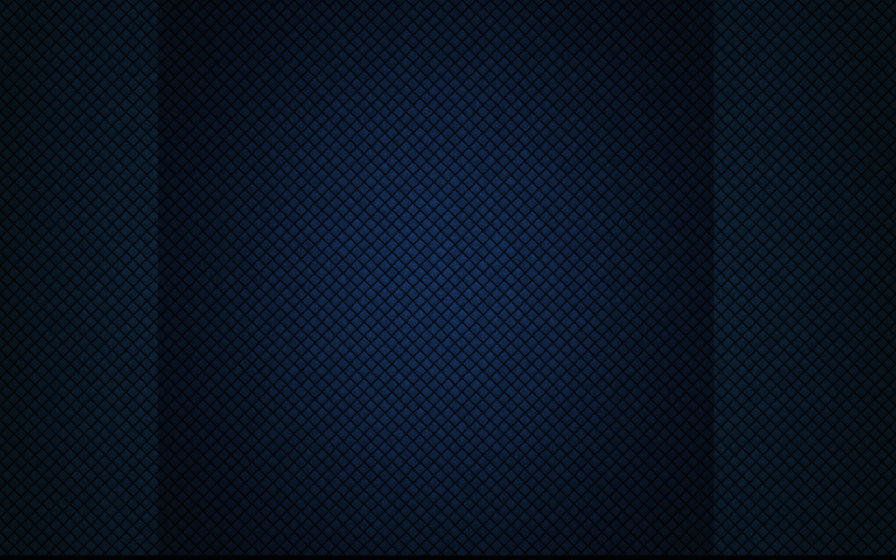
Write a WebGL 2 fragment shader that draws this background.

```glsl
#version 300 es
precision highp float;
// Dark blue woven mesh: a glowing centre panel between two shaded side panels.

#define PANEL_LEFT 0.176
#define PANEL_RIGHT 0.797
#define GLOW_CENTER vec2(0.488, 0.51)
#define GLOW_RADIUS vec2(0.38, 0.74)
#define WEAVE_PERIOD 0.025
#define GROOVE_WIDTH 0.075
#define GROOVE_DEPTH 0.80
#define UNDER_GROOVE 0.72
#define GRAIN 0.22
#define BASE_HEIGHT 0.008

uniform vec2 u_resolution;
out vec4 outColor;

const vec3 GLOW_BLUE = vec3(0.073, 0.164, 0.305);
const vec3 PANEL_DARK = vec3(0.026, 0.056, 0.095);
const vec3 SIDE_BRIGHT = vec3(0.050, 0.120, 0.195);
const vec3 SIDE_DARK = vec3(0.028, 0.069, 0.100);
const vec3 BASE_BLACK = vec3(0.004, 0.006, 0.016);

float hash(vec2 p) {
    vec3 q = fract(vec3(p.xyx) * 0.1031);
    q += dot(q, q.yzx + 33.33);
    return fract((q.x + q.y) * q.z);
}

// Radial glow that falls off smoothly towards the panel borders.
vec3 centerPanel(vec2 uv) {
    float d = length((uv - GLOW_CENTER) / GLOW_RADIUS);
    return mix(GLOW_BLUE, PANEL_DARK, smoothstep(0.0, 1.0, d));
}

// Brightest beside the centre panel, fading outwards and to top and bottom.
vec3 sidePanel(vec2 uv) {
    float outward = uv.x < 0.5 ? (PANEL_LEFT - uv.x) / PANEL_LEFT
                               : (uv.x - PANEL_RIGHT) / (1.0 - PANEL_RIGHT);
    float vertical = abs(uv.y - 0.52) * 2.0;
    float fade = clamp(length(vec2(outward, vertical * 0.65)), 0.0, 1.0);
    return mix(SIDE_BRIGHT, SIDE_DARK, fade);
}

// Brightness of the diagonal strips, crossing over and under each other.
float weave(vec2 p, float pixel) {
    vec2 q = vec2(p.x + p.y, p.x - p.y) / WEAVE_PERIOD;
    vec2 cell = floor(q);
    vec2 f = fract(q);
    vec2 edge = min(f, 1.0 - f);
    float soft = max(0.05, 0.8 * pixel / WEAVE_PERIOD);
    vec2 groove = 1.0 - smoothstep(GROOVE_WIDTH - soft, GROOVE_WIDTH + soft, edge);

    // Strips on top have a deep shadow along their sides, a light one at the ends.
    bool over = mod(cell.x + cell.y, 2.0) < 0.5;
    groove *= over ? vec2(1.0, UNDER_GROOVE) : vec2(UNDER_GROOVE, 1.0);
    float along = over ? f.x : f.y;
    float bulge = 0.88 + 0.70 * along * (1.0 - along);
    float slope = 1.0 + 0.16 * (f.x - f.y);

    // Fine fibres and small differences from tile to tile.
    float fibre = hash(floor(q * 5.0) + 400.0) - 0.5;
    float tone = hash(cell + 700.0) - 0.5;
    float grain = 1.0 + GRAIN * (fibre + 0.5 * tone);
    return bulge * slope * grain * (1.0 - GROOVE_DEPTH * max(groove.x, groove.y));
}

void main() {
    vec2 uv = gl_FragCoord.xy / u_resolution;
    vec2 p = gl_FragCoord.xy / u_resolution.y;
    vec2 pixel = 1.0 / u_resolution;

    // Panels with antialiased vertical seams.
    float inside = smoothstep(-pixel.x, pixel.x, uv.x - PANEL_LEFT)
                 * smoothstep(-pixel.x, pixel.x, PANEL_RIGHT - uv.x);
    vec3 color = mix(sidePanel(uv), centerPanel(uv), inside);

    color *= weave(p, pixel.y);

    // Thin dark strip along the bottom.
    float base = 1.0 - smoothstep(-pixel.y, pixel.y, uv.y - BASE_HEIGHT);
    outColor = vec4(mix(color, BASE_BLACK, base), 1.0);
}
```
